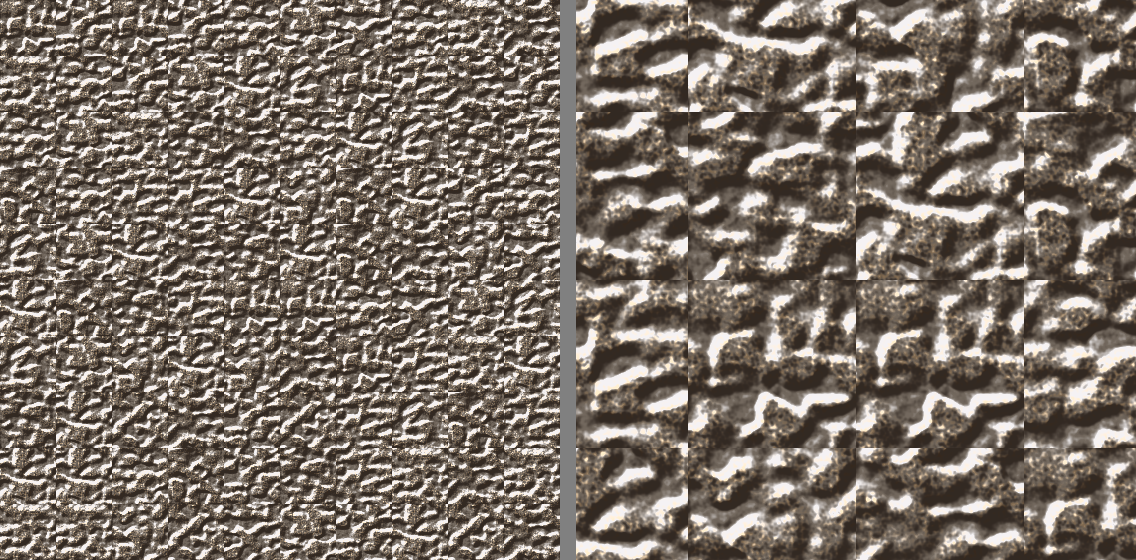
Left, the full canvas; right, a detail of the centre.
Give the GLSL for this texture, as a Shadertoy shader.

```glsl
// Rough cast metal laid in a 10 by 10 grid of square patches with visible seams.
// Each patch shows one of a few windows onto a pitted noise relief, which is lit
// from the upper left by its slope, dusted with tan grain and toned warm brown.

const float TILES = 10.0;
const float VARIANTS = 14.0;
const vec2 LIGHT_DIR = vec2(-0.6, 0.8);
const vec3 SHADOW = vec3(0.20, 0.16, 0.13);
const vec3 BRONZE = vec3(0.46, 0.41, 0.355);
const vec3 SHINE = vec3(0.98, 0.95, 0.92);
const vec3 TAN_TINT = vec3(1.07, 0.99, 0.87);
const vec3 GREY_TINT = vec3(0.98, 1.0, 1.04);

float hash(vec2 p) {
    return fract(sin(dot(p, vec2(127.1, 311.7))) * 43758.5);
}

vec2 hash2(vec2 p) {
    return vec2(hash(p), hash(p + 37.3));
}

float cornerSlope(vec2 cell, vec2 corner, vec2 f) {
    return dot(hash2(cell + corner) * 2.0 - 1.0, f - corner);
}

// Gradient noise, about -0.7 to 0.7
float noise(vec2 p) {
    vec2 i = floor(p), f = fract(p);
    vec2 w = f * f * f * (f * (f * 6.0 - 15.0) + 10.0);
    float low = mix(cornerSlope(i, vec2(0, 0), f), cornerSlope(i, vec2(1, 0), f), w.x);
    float high = mix(cornerSlope(i, vec2(0, 1), f), cornerSlope(i, vec2(1, 1), f), w.x);
    return mix(low, high, w.y);
}

// Flat pits and plateaus joined by steep walls
float plateau(vec2 p) {
    vec2 warp = vec2(noise(p * 5.0 + 9.0), noise(p * 5.0 + 23.0));
    return smoothstep(-0.26, 0.2, noise(p * vec2(4.3, 5.3) + 0.5 * warp));
}

float relief(vec2 p) {
    return plateau(p) + 0.34 * noise(p * 9.5 + 4.0) + 0.12 * noise(p * 19.0 + 7.0);
}

// Slope of the relief toward the light
float litSlope(vec2 p, float reach) {
    return (relief(p - LIGHT_DIR * reach) - relief(p + LIGHT_DIR * reach)) / (2.0 * reach);
}

// Broken hairline along the patch border
float seam(vec2 local, vec2 cell, float width) {
    vec2 edge = min(local, 1.0 - local);
    float line = 1.0 - smoothstep(0.0, width, min(edge.x, edge.y));
    return line * smoothstep(-0.1, 0.25, noise((cell + local) * 4.0));
}

// Three-stop warm ramp
vec3 metalTone(float light) {
    vec3 lower = mix(SHADOW, BRONZE, smoothstep(0.12, 0.46, light));
    return mix(lower, SHINE, clamp((light - 0.46) / 0.5, 0.0, 1.0));
}

void mainImage(out vec4 fragColor, in vec2 fragCoord) {
    vec2 grid = fragCoord / iResolution.xy * TILES;
    vec2 cell = floor(grid), local = fract(grid);

    // Choose the window shown in this patch
    float variant = floor(hash(cell + 5.7) * VARIANTS);
    vec2 p = local + floor(hash2(vec2(variant, 3.0)) * 20.0) * 1.37;

    // Relief lighting, with grain kept mostly to the high ground
    float height = plateau(p);
    float grain = noise(p * 34.0) + 0.7 * noise(p * 47.0 + 11.0);
    float dust = mix(0.35, 1.0, height);
    float shade = litSlope(p, 0.018) / 5.0 + grain * dust * 1.7;
    shade += 0.12 * (1.0 - height) + 0.3 * (hash(vec2(variant, 8.0)) - 0.5);
    shade -= 0.7 * seam(local, cell, 0.03);

    // Exponential response: broad shadows, narrow highlights
    float light = 0.38 * exp(0.66 * clamp(shade, -2.0, 1.8));
    vec3 tint = mix(GREY_TINT, TAN_TINT, height * smoothstep(-0.1, 0.4, grain));
    fragColor = vec4(clamp(metalTone(light) * tint, 0.0, 1.0), 1.0);
}
```
